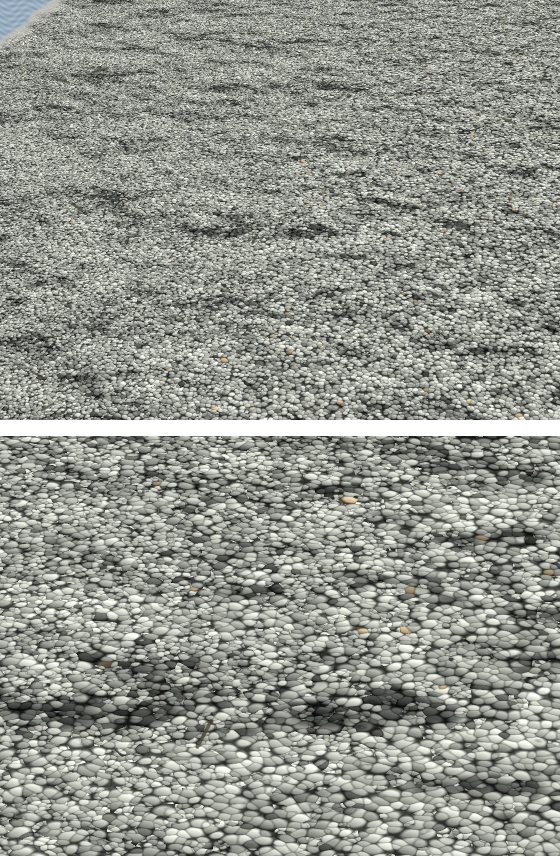
Top, the full canvas; bottom, a detail of the centre.
Write a WebGL 2 fragment shader that draws this texture.

```glsl
#version 300 es
precision highp float;

uniform vec2 u_resolution;
out vec4 fragColor;

vec2 hash2(vec2 p) {
  vec3 h = fract(p.xyx * vec3(0.1031, 0.1030, 0.0973));
  h += dot(h, h.yzx + 33.33);
  return fract((h.xx + h.yz) * h.zy);
}

// Flat ground seen at a slant: far rows shrink and flatten.
vec2 groundPlane(vec2 p) {
  return vec2(p.x - 0.67, 2.2) / (1.9 - p.y) + 3.0;
}

// Smooth mounds and pits, one per cell.
float relief(vec2 q) {
  vec2 cell = floor(q);
  float height = 0.0;
  for (int j = -1; j <= 1; j++)
    for (int i = -1; i <= 1; i++) {
      vec2 c = cell + vec2(i, j);
      vec2 d = c + hash2(c) - q;
      float bump = max(0.0, 1.0 - dot(d, d));
      height += bump * bump * (2.0 * hash2(c + 71.0).x - 1.0);
    }
  return height;
}

// Rise away from the viewer; positive faces are turned from the sun.
float slope(vec2 q) {
  return relief(q + vec2(0.06, 0.25)) - relief(q);
}

// Cellular stones: two random values, openness to light, upward tilt.
vec4 stones(vec2 q) {
  vec2 cell = floor(q), id = vec2(0.0);
  float nearest = 9.0, second = 9.0, tilt = 0.0;
  for (int j = -1; j <= 1; j++)
    for (int i = -1; i <= 1; i++) {
      vec2 c = cell + vec2(i, j);
      vec2 rnd = hash2(c + 17.0);
      vec2 d = q - c - hash2(c);
      float a = 1.2 * (rnd.x - 0.5);
      vec2 r = vec2(d.x * cos(a) + d.y * sin(a), d.y * cos(a) - d.x * sin(a));
      float dist = length(r * vec2(0.82, 1.2)) * mix(1.3, 0.75, rnd.y);
      if (dist < nearest) {
        second = nearest;
        nearest = dist;
        id = hash2(c + 43.0);
        tilt = d.y + 0.4 * d.x;
      } else {
        second = min(second, dist);
      }
    }
  // Deep gaps open only where stones stand far apart.
  float open = mix(1.0, 0.35, smoothstep(0.42, 0.8, nearest));
  open *= mix(0.76, 1.0, smoothstep(0.0, 0.25, second - nearest));
  return vec4(id, open, clamp(tilt, -0.6, 0.6));
}

vec3 gravel(vec2 p, float rise, float coarse) {
  vec2 g = groundPlane(p);
  vec4 s = stones(g * 165.0);
  bool large = s.y < coarse;
  float kind = fract(s.x * 57.0 + s.y * 31.0);
  if (!large) s = stones(g * 250.0 + 9.0);

  float tone = 0.74 + 0.32 * (s.x - 0.5) + 0.3 * s.w;
  tone *= s.z;
  tone -= 0.2 * clamp(rise, -0.35, 0.35);
  if (fract(s.y * 91.0 + s.x * 13.0) > 0.96) tone *= 0.55;

  // Hollows break up into single shaded stones.
  float shade = smoothstep(0.2, 0.65, rise + 0.65 * (fract(s.x * 23.0) - 0.5));
  tone *= mix(1.0, 0.47, shade);
  vec3 tint = mix(vec3(0.985, 1.0, 0.95), vec3(0.95, 1.0, 0.94), shade);
  if (large && kind > 0.995) tint = vec3(1.02, 0.91, 0.72);
  return tone * tint;
}

void main() {
  vec2 p = gl_FragCoord.xy / u_resolution.y;
  float pixel = 1.0 / u_resolution.y;
  vec2 g = groundPlane(p);

  // Dunes in three sizes, smaller and rougher to the right.
  float right = smoothstep(0.3, 1.1, p.x);
  float rise = slope(g * vec2(9.0, 13.0)) * mix(0.65, 0.3, right)
             + 0.6 * slope(g * vec2(21.0, 30.0) + 5.0)
             + mix(0.5, 0.75, right) * slope(g * vec2(47.0, 62.0) + 8.0);
  float coarse = mix(0.05, 0.95, smoothstep(0.15, 0.95, 0.65 * p.x + 0.45 * (1.0 - p.y)));

  vec3 color = vec3(0.0);
  for (int k = 0; k < 4; k++) {
    vec2 offset = vec2(k & 1, k >> 1) * 0.5 - 0.25;
    color += 0.25 * gravel(p + offset * pixel, rise, coarse);
  }

  // Scattered twigs.
  for (int k = 0; k < 9; k++) {
    vec2 rnd = hash2(vec2(k, 5.0));
    float a = 3.0 * hash2(vec2(k, 11.0)).x;
    vec2 dir = vec2(cos(a), 0.6 * sin(a)) * 0.018;
    vec2 d = p - rnd * vec2(1.33, 0.85);
    float dist = length(d - dir * clamp(dot(d, dir) / dot(dir, dir), -1.0, 1.0));
    color = mix(color, vec3(0.27, 0.25, 0.2), 0.75 * (1.0 - smoothstep(0.0008, 0.0008 + 1.5 * pixel, dist)));
  }

  // Pale wet rim and water in the far corner.
  float shore = p.x / 0.12 + (1.0 - p.y) / 0.1 - 1.0 + 0.05 * sin(p.x * 90.0) + 0.03 * sin(p.y * 210.0);
  float rim = 1.0 - smoothstep(0.1, 0.45, shore - 1.2 * (p.y - 0.95));
  color = mix(color, vec3(0.77, 0.77, 0.74), 0.85 * rim);
  float ripple = sin(p.y * 420.0 + 3.0 * sin(p.x * 70.0)) * sin(p.x * 130.0 + p.y * 90.0);
  vec3 water = vec3(0.6, 0.68, 0.75) + 0.07 * ripple;
  color = mix(color, water, 1.0 - smoothstep(-0.06, 0.06, shore));

  fragColor = vec4(clamp(color, 0.0, 1.0), 1.0);
}
```
